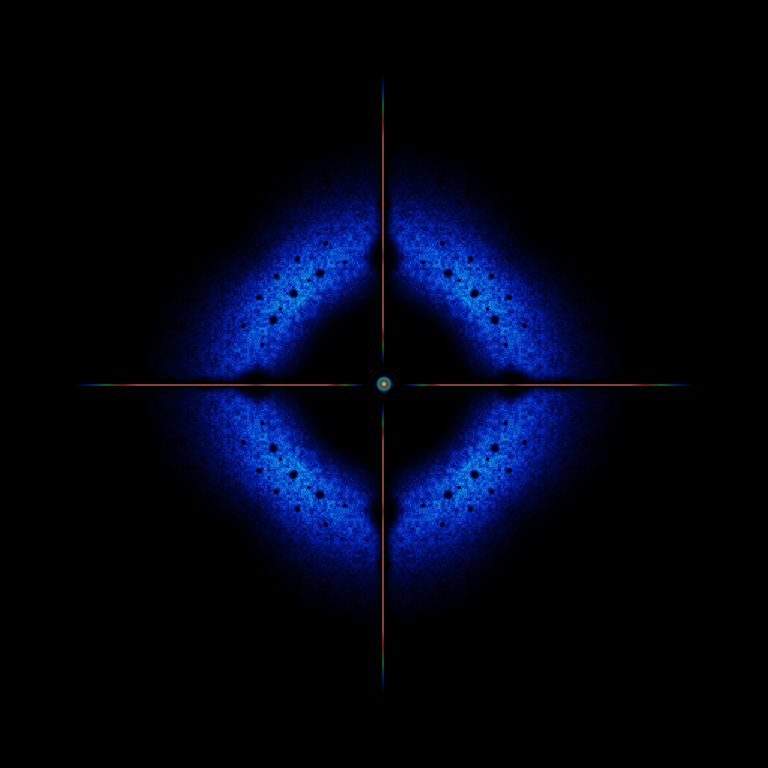
This background is drawn by a Shadertoy shader. Its source:

```glsl
// A glowing blue four-cornered ring of fine grain, pierced by round holes and
// crossed by two thin spectral lines. The plane is folded into one octant, where
// a log-radial bell gives the density; hashed grain and a colour ramp finish it.

const float VIEW_SPAN = 6.0;        // plane units across the canvas
const float GRAIN_CELLS = 85.3333;  // grain cells per plane unit
const float GLOW_GAIN = 0.90;
const float LINE_HALF_WIDTH = 0.006;
const float LINE_OFFSET = -0.0059;
const float LINE_START = 0.15;
const float LINE_END = 2.42;
const float CORE_RADIUS = 0.024;
const float HALO_RADIUS = 0.044;

const vec3 CORE_COLOR = vec3(0.95, 0.65, 0.35);
const vec3 HALO_COLOR = vec3(0.06, 0.45, 0.60);

const vec3 GLOW_RAMP[5] = vec3[5](
    vec3(0.0), vec3(0.01, 0.04, 0.33), vec3(0.02, 0.14, 0.71),
    vec3(0.03, 0.36, 0.83), vec3(0.04, 0.58, 0.85));
const vec3 LINE_RAMP[5] = vec3[5](
    vec3(0.0), vec3(0.0, 0.10, 0.40), vec3(0.02, 0.38, 0.08),
    vec3(0.42, 0.05, 0.02), vec3(0.50, 0.27, 0.22));

// Holes within one octant: radius, angle in degrees, size
const int HOLE_COUNT = 9;
const vec3 HOLES[HOLE_COUNT] = vec3[HOLE_COUNT](
    vec3(1.0, 0.0, 0.13), vec3(1.0, 30.0, 0.036), vec3(1.0, 45.0, 0.036),
    vec3(1.0, 18.0, 0.016), vec3(1.0, 36.0, 0.014), vec3(1.189, 45.0, 0.022),
    vec3(1.189, 34.7, 0.022), vec3(1.189, 22.5, 0.022), vec3(1.414, 0.0, 0.06));

float hash(vec2 p) {
    return fract(sin(dot(p, vec2(127.1, 311.7))) * 43758.55);
}

float valueNoise(vec2 p) {
    vec2 cell = floor(p);
    vec2 f = fract(p);
    f = f * f * (3.0 - 2.0 * f);
    float low = mix(hash(cell), hash(cell + vec2(1.0, 0.0)), f.x);
    float high = mix(hash(cell + vec2(0.0, 1.0)), hash(cell + vec2(1.0)), f.x);
    return mix(low, high, f.y);
}

vec3 ramp(vec3 stops[5], float t) {
    float x = clamp(t, 0.0, 1.0) * 4.0;
    int i = min(int(x), 3);
    return mix(stops[i], stops[i + 1], x - float(i));
}

// Smooth glow density in the folded octant (q.x >= q.y >= 0)
float ringDensity(vec2 q) {
    float r = max(length(q), 0.001);
    float axial = (q.x * q.x - q.y * q.y) / (r * r);  // 1 on axes, 0 on diagonals
    float logR = log(r) - 0.05 * axial;
    float inner = mix(0.28, 0.36, axial);
    float outer = mix(0.26, 0.34, axial);
    float bell = logR / (logR < 0.0 ? inner : outer);
    float density = exp(-bell * bell) * mix(1.0, 0.66, axial);
    float gap = mix(0.14, 0.045, smoothstep(0.7, 1.4, r));
    return density * (1.0 - exp(-pow(q.y / gap, 1.4)));
}

float holeMask(vec2 q) {
    float mask = 1.0;
    for (int i = 0; i < HOLE_COUNT; i++) {
        float angle = radians(HOLES[i].y);
        float d = length(q - HOLES[i].x * vec2(cos(angle), sin(angle)));
        mask *= smoothstep(0.35, 1.35, d / HOLES[i].z);
    }
    return mask;
}

// Fine speckle plus slightly larger dark pits
float grain(vec2 q) {
    vec2 p = q * GRAIN_CELLS;
    float speckle = hash(floor(p) + 17.0);
    float mottle = valueNoise(p / 2.2);
    float pits = smoothstep(0.08, 0.25, valueNoise(p / 4.0 + 40.0));
    return (0.50 + 0.45 * speckle + 0.50 * mottle) * mix(0.75, 1.0, pits);
}

// Spectral line along one axis
vec3 axisLine(float along, float across, float pixel) {
    float x = abs(along);
    float level = min((x - LINE_START) / 0.30, (LINE_END - x) / 0.50);
    float d = abs(across - LINE_OFFSET);
    float cover = 1.0 - smoothstep(-0.5, 0.5, (d - LINE_HALF_WIDTH) / pixel);
    float dim = 1.0 - 0.35 * exp(-pow((x - 1.0) / 0.06, 2.0));
    return ramp(LINE_RAMP, level) * min(cover * 2.0, 1.0) * dim;
}

void mainImage(out vec4 fragColor, in vec2 fragCoord) {
    float pixel = VIEW_SPAN / min(iResolution.x, iResolution.y);
    vec2 z = (fragCoord - 0.5 * iResolution.xy) * pixel;
    vec2 q = abs(z);
    q = vec2(max(q.x, q.y), min(q.x, q.y));

    // Grainy ring
    float density = GLOW_GAIN * ringDensity(q) * holeMask(q) * grain(q);
    vec3 color = ramp(GLOW_RAMP, density - 0.02);

    // Cross lines
    color = max(color, axisLine(z.x, z.y, pixel));
    color = max(color, axisLine(z.y, z.x, pixel));

    // Central spark
    float r = length(z);
    color += HALO_COLOR * exp(-pow((r - HALO_RADIUS) / 0.014, 2.0));
    color += CORE_COLOR * exp(-pow(r / CORE_RADIUS, 2.0));

    fragColor = vec4(color, 1.0);
}
```
